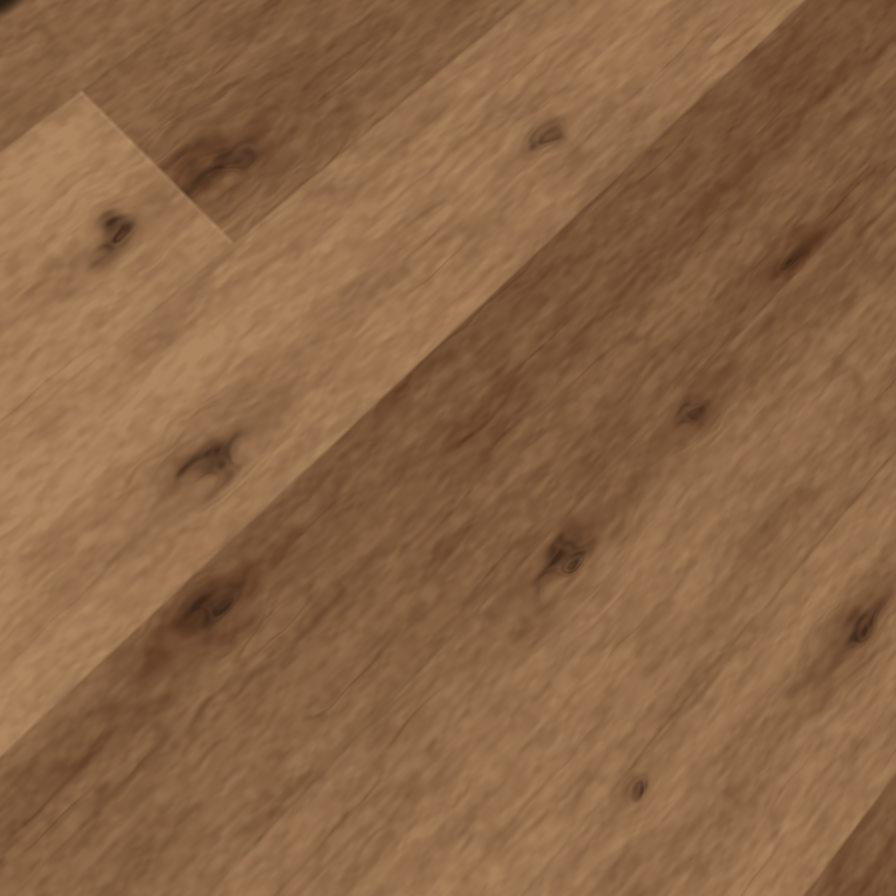
Write a Shadertoy shader that draws this texture.

```glsl
// Oak floor planks running diagonally in perspective, with grain, knots and one end joint.

const vec3 DARK_OAK  = vec3(0.42, 0.28, 0.18);
const vec3 LIGHT_OAK = vec3(0.645, 0.495, 0.35);
const vec3 KNOT_COLOR = vec3(0.22, 0.14, 0.09);
const vec2 GRAIN_SCALE = vec2(0.707, 0.26); // plank space to canvas units
const float SEAM_SOFTNESS = 0.010;          // in plank widths
const float SEAM_WIDTH = 0.016;
const float SEAM_SHADE = 0.05;
const float JOINT_AT = 0.99;                // end joint, measured along the planks
const float CORNER_GAP = -0.52;             // dark gap, measured across the planks

// Per board: tone at mid length, change of tone along the length, knot size.
const vec3 BOARDS[8] = vec3[8](
    vec3(0.50, -0.1, 1.0), vec3(0.42, -0.1, 1.7), vec3(0.92, -0.20, 1.2), vec3(0.36, -0.18, 1.2),
    vec3(0.70, -0.2, 1.3), vec3(0.77, -0.1, 1.0), vec3(0.22, 0.0, 1.0), vec3(0.95, -0.1, 1.1));

// Per board: first knot across and along, then the step to the second knot.
const vec4 KNOTS[8] = vec4[8](
    vec4(-0.55, 1.60, 0.90, 0.1), vec4(0.66, 1.04, 0.75, 0.1),
    vec4(1.69, 0.727, 0.74, -0.1), vec4(2.17, 0.55, 1.05, 0.77),
    vec4(3.11, 1.015, 0.30, -0.02), vec4(4.41, 1.257, -0.42, -0.33),
    vec4(5.60, 0.40, 0.90, 0.1), vec4(0.633, 0.866, -0.60, 0.1));

float hash(vec2 p) {
    vec3 q = fract(p.xyx * 0.1031);
    q += dot(q, q.yzx + 33.33);
    return fract((q.x + q.y) * q.z);
}

float noise(vec2 p) {
    vec2 i = floor(p), f = fract(p);
    f = f * f * (3.0 - 2.0 * f);
    return mix(mix(hash(i), hash(i + vec2(1, 0)), f.x),
               mix(hash(i + vec2(0, 1)), hash(i + vec2(1, 1)), f.x), f.y);
}

// Plank space: x runs along the planks, y counts planks across.
vec2 plankSpace(vec2 uv) {
    float down = 1.0 - uv.y;
    float intercept = (down + 0.693 * uv.x) / (1.0 - 0.292 * uv.x);
    return vec2(uv.x + uv.y, (intercept - 0.169) / (0.296 + 0.05 * intercept));
}

vec3 wood(int board, vec2 p) {
    vec2 g = p * GRAIN_SCALE;
    vec2 shift = vec2(float(board) * 7.3 + 20.0);
    vec2 warp = vec2(noise(g * vec2(24, 50) + shift),
                     noise(g * vec2(32, 65) + shift + 9.0)) - 0.5;
    vec3 look = BOARDS[board];
    vec4 k = KNOTS[board];

    // Knots: ragged core, long shadow, and grain bent around them
    float core = 0.0, shadow = 0.0, bend = 0.0;
    for (int i = 0; i < 2; i++) {
        float n = float(i);
        vec2 center = (k.yx + n * k.zw) * GRAIN_SCALE;
        float size = look.z * (1.0 - 0.4 * n);
        vec2 d = (g - center) / size + vec2(0.045, 0.028) * warp;
        float r = length(d * vec2(0.55, 1.0));
        float ragged = noise(g * vec2(45, 150) + shift + 2.0);
        float rings = 0.8 + 0.2 * sin(r * 520.0 + 14.0 * warp.y);
        core += rings * (0.4 + 0.9 * ragged) * (1.0 - smoothstep(0.001, 0.024, r));
        vec2 s = d * vec2(12, 38);
        shadow += exp(-dot(s, s));
        bend += d.y * size * exp(-900.0 * r * r);
    }

    // Grain: broad bands, streaks, short fibres and broken dark veins
    g += vec2(0.006, 0.005) * warp - vec2(0.0, 0.7 * bend);
    vec2 q = g + shift;
    float bands = noise(q * vec2(3, 17)) - 0.5;
    float streaks = noise(q * vec2(11, 60)) - 0.5;
    float fibres = noise(q * vec2(38, 150)) - 0.5;
    float flecks = noise(q * vec2(95, 190) + 5.0) - 0.5;
    float ridge = 1.0 - abs(2.0 * noise(q * vec2(9, 48) + 3.0) - 1.0);
    float vein = smoothstep(0.72, 1.0, ridge) * smoothstep(0.35, 0.8, noise(q * vec2(9, 22) + 6.0));
    float heart = (p.y - k.x) / 0.18;

    float tone = look.x + look.y * (p.x - 1.0);
    tone += 0.28 * bands + 0.22 * streaks + 0.28 * fibres + 0.23 * flecks;
    tone -= 0.20 * vein + 0.13 * exp(-heart * heart) + 0.34 * shadow;
    vec3 color = mix(DARK_OAK, LIGHT_OAK, clamp(tone, -0.4, 1.15));
    return mix(color, KNOT_COLOR, clamp(0.85 * core, 0.0, 0.85));
}

// One row of the floor; row 0 is split by the end joint.
vec3 plank(int row, vec2 p) {
    vec3 color = wood(clamp(row + 1, 0, 6), p);
    if (row == 0) {
        float side = smoothstep(-0.004, 0.004, p.x - JOINT_AT);
        color = mix(wood(7, p), color, side);
        color += 0.02 * (1.0 - smoothstep(0.0, 0.006, abs(p.x - JOINT_AT + 0.003)));
    }
    return color;
}

void mainImage(out vec4 fragColor, in vec2 fragCoord) {
    vec2 p = plankSpace(fragCoord / iResolution.xy);
    float soft = max(SEAM_SOFTNESS, fwidth(p.y));

    // Blend the two rows that meet at the nearest seam
    float seam = floor(p.y + 0.5);
    float offset = p.y - seam;
    int row = int(seam);
    vec3 color = mix(plank(row - 1, p), plank(row, p), smoothstep(-soft, soft, offset));
    color *= 1.0 - SEAM_SHADE * (1.0 - smoothstep(0.0, SEAM_WIDTH, abs(offset)));

    // Dark gap in the far corner
    color *= mix(0.35, 1.0, smoothstep(-0.04, 0.04, p.y - CORNER_GAP));
    fragColor = vec4(color, 1.0);
}
```
